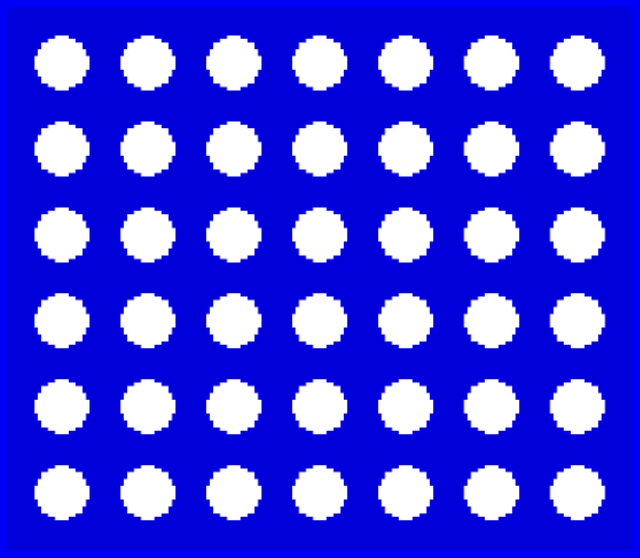
Give the GLSL for this pattern, as a Shadertoy shader.

```glsl
// Grid of 7 by 6 stepped white dots on deep blue, inside a thin brighter blue frame.

const float ROWS = 162.3; // canvas height, in the small squares that build each dot

// Offset from the centre of the nearest dot; dots are 25 squares apart.
vec2 dotOffset(vec2 p) {
    vec2 first = vec2(18.0, 19.0);
    vec2 index = clamp(round((p - first) / 25.0), vec2(0.0), vec2(6.0, 5.0));
    return p - first - 25.0 * index;
}

// 1 inside a disc snapped to whole squares, 0 outside.
float steppedDisc(vec2 offset) {
    vec2 square = floor(offset) + 0.5;
    return step(dot(square, square), 62.0);
}

void mainImage(out vec4 fragColor, in vec2 fragCoord) {
    vec2 p = fragCoord / iResolution.y * ROWS;
    vec2 size = iResolution.xy / iResolution.y * ROWS;
    float softness = max(0.5, ROWS / iResolution.y);

    // Smooth the stepped outline by averaging a small block of samples.
    float white = 0.0;
    for (int i = 0; i < 16; i++) {
        vec2 jitter = (vec2(i % 4, i / 4) - 1.5) / 4.0;
        white += steppedDisc(dotOffset(p + jitter * softness)) / 16.0;
    }

    // Brighter blue: the frame and a faint rim around each dot.
    vec2 toEdge = min(p, size - p);
    float frame = 1.0 - smoothstep(1.7, 2.4, min(toEdge.x, toEdge.y));
    float rim = 1.0 - smoothstep(8.0, 9.0, length(dotOffset(p)));

    vec3 color = mix(vec3(0.0, 0.0, 0.85), vec3(0.0, 0.0, 0.97), max(frame, 0.8 * rim));
    color = mix(color, vec3(1.0), white);
    fragColor = vec4(color, 1.0);
}
```
